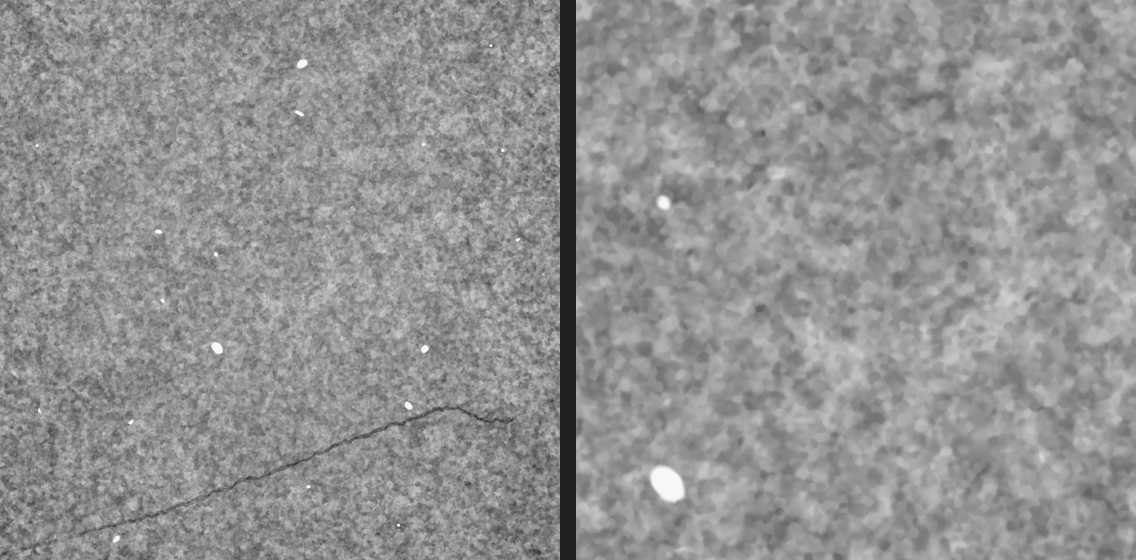
Left, the full canvas; right, a detail of the centre.
Write a three.js fragment shader that draws this texture.

```glsl
// Grey, finely mottled mineral surface with a thin dark crack and bright specks.
// Mottling is layered soft cellular noise; specks and pits are scattered on
// jittered grids; the crack is a bent line roughened by the same noise.
#define BASE_GREY 0.594
#define VIGNETTE 0.14
#define GRAIN_SCALE 125.0
#define GRAIN_CONTRAST 0.20
#define SPECK_GRID 6.0
#define SPECK_SHARE 0.62
#define FLECK_GRID 17.0
#define PIT_GRID 26.0
#define CRACK_WIDTH 0.0030
#define CRACK_DEPTH 0.21

varying vec2 vUv;

vec2 hash2(vec2 p) {
  vec3 q = fract(p.xyx * vec3(0.1031, 0.1030, 0.0973));
  q += dot(q, q.yzx + 33.33);
  return fract((q.xx + q.yz) * q.zy);
}

// Cellular noise with softly blended cells, 0 to 1
float softCells(vec2 p) {
  vec2 cell = floor(p), local = p - cell;
  float total = 0.0, weights = 0.0001;
  for (int y = -1; y <= 1; y++) {
    for (int x = -1; x <= 1; x++) {
      vec2 offset = vec2(float(x), float(y));
      vec2 id = cell + offset;
      vec2 toSeed = offset + hash2(id) - local;
      float weight = exp(-6.0 * dot(toSeed, toSeed));
      total += weight * hash2(id + 57.0).x;
      weights += weight;
    }
  }
  return total / weights;
}

// Scattered blobs, one at most per grid cell; radii in canvas units
float scatter(vec2 uv, float grid, float seed, float share,
              float smallest, float largest, float stretch) {
  vec2 id = floor(uv * grid) + seed;
  vec2 center = 0.2 + 0.6 * hash2(id);
  vec2 size = hash2(id + 19.0);
  vec2 kind = hash2(id + 43.0);
  vec2 d = (fract(uv * grid) - center) / grid;
  float angle = 6.2832 * kind.y;
  vec2 axis = vec2(cos(angle), sin(angle));
  d = vec2(dot(d, axis), dot(d, vec2(-axis.y, axis.x)));
  d.x /= mix(1.0, stretch, size.y * size.y);
  float radius = mix(smallest, largest, pow(size.x, 5.0));
  float blob = 1.0 - smoothstep(radius - 0.0014, radius + 0.0014, length(d));
  return blob * step(kind.x, share);
}

// Height of the crack's centre line at x
float crackLine(float x) {
  float rise = 0.008 + 0.32 * x - 0.013 * sin(5.7 * x);
  return rise - 0.062 * smoothstep(0.78, 0.91, x);
}

float crack(vec2 uv, float rough) {
  float wobble = 0.008 * (softCells(vec2(uv.x * 42.0, 3.5)) - 0.5)
               + 0.004 * (softCells(vec2(uv.x * 120.0, 8.5)) - 0.5);
  float slope = (crackLine(uv.x + 0.002) - crackLine(uv.x - 0.002)) / 0.004;
  float d = abs(uv.y - crackLine(uv.x) - wobble) / sqrt(1.0 + slope * slope);
  float width = CRACK_WIDTH * (0.45 + 1.1 * rough);
  float line = 1.0 - smoothstep(width - 0.0012, width + 0.0016, d);
  float strength = 0.6 + 0.4 * smoothstep(0.1, 0.4, uv.x);
  return line * strength * (1.0 - smoothstep(0.90, 0.94, uv.x));
}

void main() {
  vec2 uv = vUv;
  mat2 turn = mat2(0.8, 0.6, -0.6, 0.8);

  // Mottled grain in four sizes
  float fine = softCells(turn * uv * GRAIN_SCALE * 2.0 + 211.0) - 0.5;
  float middle = softCells(uv * GRAIN_SCALE + 11.0) - 0.5;
  float coarse = softCells(turn * uv * GRAIN_SCALE * 0.45 + 97.0) - 0.5;
  float broad = softCells(uv * GRAIN_SCALE * 0.1 + 31.0) - 0.5;
  float grain = middle + 0.75 * fine + 0.62 * coarse + 0.25 * broad;

  // Uneven light, with rougher ground toward the right edge
  vec2 fromLight = uv - vec2(0.47, 0.6);
  float edge = smoothstep(0.25, 0.62, length(fromLight * vec2(1.1, 0.85)));
  float grey = BASE_GREY - VIGNETTE * dot(fromLight, fromLight);
  grey += grain * GRAIN_CONTRAST * (0.95 + 0.2 * edge);

  // Dark pits, faint pale strands, crack, bright specks
  vec2 ragged = uv + 0.007 * vec2(middle, coarse);
  float pit = scatter(ragged, PIT_GRID, 71.0, 0.10 + 0.3 * edge,
                      0.0022, 0.0065, 2.2);
  grey -= 0.12 * pit;
  float fleck = scatter(ragged, FLECK_GRID, 131.0, 0.24, 0.0012, 0.0035, 5.0);
  grey += 0.14 * fleck;
  grey -= CRACK_DEPTH * crack(uv, 0.5 + coarse + middle);
  vec2 uneven = uv + 0.003 * vec2(coarse, middle);
  float speck = scatter(uneven, SPECK_GRID, 5.0, SPECK_SHARE,
                        0.0027, 0.0105, 2.2);
  grey = mix(grey, 0.97, speck);

  gl_FragColor = vec4(vec3(clamp(grey, 0.0, 1.0)), 1.0);
}
```
